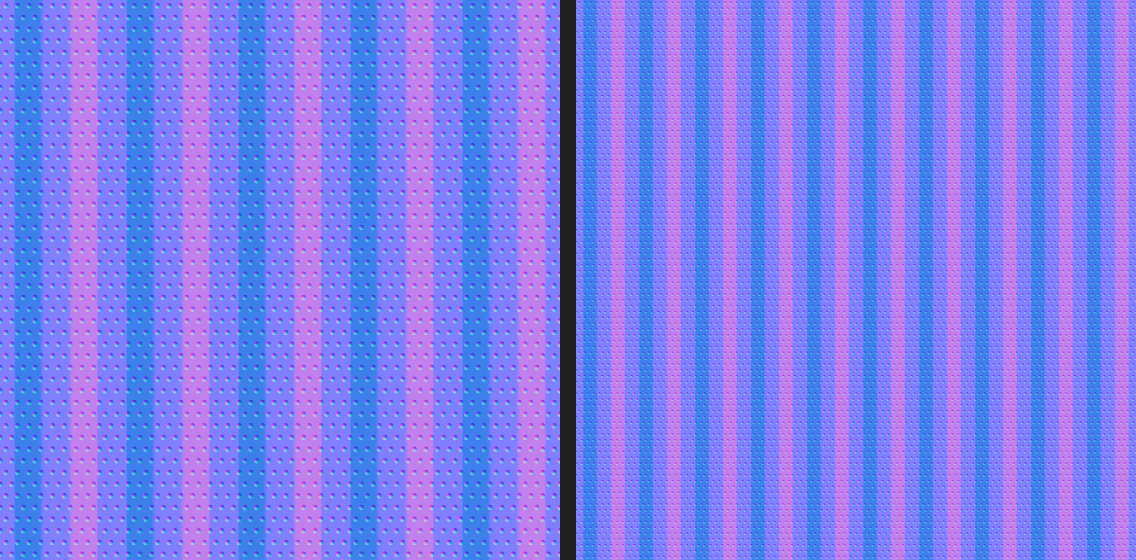
Left: one tile. Right: repeated 2 by 2.
Reproduce this texture map procedurally as a WebGL 1 fragment shader.

```glsl
precision highp float;
// Tangent-space normal map of a corrugated sheet with staggered round dents.

uniform vec2 u_resolution;

// Slope along x of one trapezoid rib, with crisp feet and a rounded crest.
float ribSlope(float x, float pixel) {
  float phase = fract(x);
  float side = phase < 0.5 ? 1.0 : -1.0;
  float d = min(phase, 1.0 - phase);      // 0 mid-valley, 0.5 mid-crest
  float foot = smoothstep(-1.0, 1.0, (d - 0.132) / max(pixel, 0.006));
  float crest = 1.0 - smoothstep(0.345, 0.395, d);
  return 0.61 * side * foot * crest;
}

// Height gradient of a bowl-shaped dent in each cell; even rows shift by half.
vec2 dentGradient(vec2 p, float pixel) {
  float evenRow = 1.0 - mod(floor(p.y), 2.0);
  vec2 q = fract(p + vec2(0.5 * evenRow, 0.0)) - 0.5;
  float r = length(q);
  float radius = 0.215;
  float inside = 1.0 - smoothstep(-0.6, 0.6, (r - radius) / pixel);
  return 1.05 * q / radius * inside;
}

void main() {
  vec2 uv = gl_FragCoord.xy / u_resolution;
  float pixel = 1.0 / min(u_resolution.x, u_resolution.y);

  // Add both gradients, then turn the slope into a normal.
  vec2 gradient = vec2(ribSlope(uv.x * 5.0, pixel * 5.0), 0.0);
  gradient += dentGradient(uv * 48.0, pixel * 48.0);
  vec3 normal = normalize(vec3(-gradient, 1.0));

  gl_FragColor = vec4(normal * 0.5 + 0.5, 1.0);
}
```
